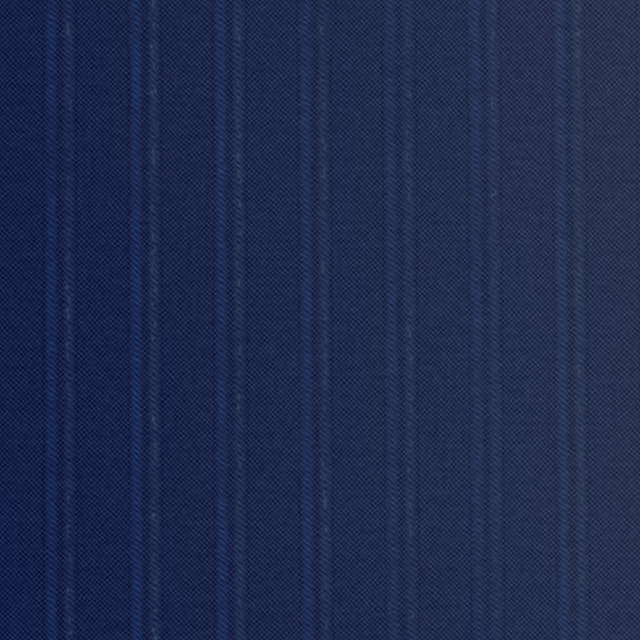
Reproduce this texture procedurally as a WebGL 1 fragment shader.

```glsl
precision highp float;
// Navy worsted suiting with faint paired pinstripes: a fine diamond weave,
// one blue and one flecked grey line per repeat, and soft uneven light.
// Lines are built from slanted stitches; thread tone comes from gradient noise.

uniform vec2 u_resolution;

#define REPEATS 7.52       // stripe pairs across the canvas
#define FIRST_PAIR 0.094   // centre of the leftmost pair
#define LINE_OFFSET 0.0137 // line centre from pair centre
#define LINE_HALF 0.0068   // half width of one line
#define SEAM_OFFSET 0.0262 // dark seam from pair centre
#define LEAN 0.010         // stripe drift, growing to the right
#define THREADS 122.0      // weave cells across
#define WEAVE_DEPTH 0.056
#define STITCH_ROWS 112.0  // stitches along a line
#define STITCH_DEPTH 0.044
#define WEAR 0.011         // uneven yarn tone
#define GRAIN 0.030        // tone change from thread to thread

const float TAU = 6.2831853;
const vec3 SHADE_NAVY = vec3(0.070, 0.110, 0.272);
const vec3 LIT_NAVY = vec3(0.172, 0.211, 0.320);
const vec3 BLUE_YARN = vec3(0.010, 0.029, 0.046);
const vec3 GREY_YARN = vec3(0.018, 0.032, 0.025);
const vec3 PALE_FLECK = vec3(0.130, 0.140, 0.090);

float hash(vec2 p) {
  return fract(sin(dot(p, vec2(127.1, 311.7))) * 43758.55);
}

vec2 gradient(vec2 cell) {
  float angle = TAU * hash(cell);
  return vec2(cos(angle), sin(angle));
}

float gradientNoise(vec2 p) {
  vec2 i = floor(p), f = fract(p);
  vec2 s = f * f * f * (f * (f * 6.0 - 15.0) + 10.0);
  vec2 e = vec2(1.0, 0.0);
  float low = mix(dot(gradient(i), f), dot(gradient(i + e), f - e), s.x);
  float high = mix(dot(gradient(i + e.yx), f - e.yx),
                   dot(gradient(i + e.xx), f - e.xx), s.x);
  return mix(low, high, s.y);
}

// Soft band of the given half width around zero
float band(float x, float halfWidth, float soft) {
  return 1.0 - smoothstep(halfWidth - soft, halfWidth + soft, abs(x));
}

// Diamond weave: two crossing diagonals, the falling one slightly stronger
float weave(vec2 uv) {
  vec2 slack = vec2(gradientNoise(uv * 41.0), gradientNoise(uv * 37.0 + 40.0));
  vec2 p = TAU * (uv * THREADS + 0.35 * slack);
  float diamonds = 0.55 * cos(p.x + p.y) + 0.45 * cos(p.x - p.y);
  return diamonds * (1.0 + gradientNoise(uv * THREADS * 0.6));
}

void main() {
  float side = min(u_resolution.x, u_resolution.y);
  vec2 uv = gl_FragCoord.xy / side;
  float soft = max(0.0030, 1.0 / side);
  float detail = smoothstep(2.0, 3.5, side / THREADS); // fades unresolved threads

  // Light rises toward the upper right
  float light = 0.10 + 0.77 * uv.x + 0.14 * (uv.y - 0.25)
              + 0.07 * gradientNoise(uv * 2.3 + 5.0);
  vec3 color = mix(SHADE_NAVY, LIT_NAVY, clamp(light, 0.0, 1.15));

  // Fold into stripe pairs
  float x = uv.x - LEAN * uv.x * (0.5 - uv.y) - FIRST_PAIR;
  float pair = floor(x * REPEATS + 0.5);
  float local = x - pair / REPEATS;
  local += 0.0016 * gradientNoise(vec2(pair * 7.3, uv.y * 45.0));
  float blueLine = band(local + LINE_OFFSET, LINE_HALF, soft);
  float greyLine = band(local - LINE_OFFSET, LINE_HALF, soft);
  float lines = max(blueLine, greyLine);

  // Slanted stitches replace the ground weave inside the lines
  float across = local + (local < 0.0 ? LINE_OFFSET : -LINE_OFFSET);
  float slant = uv.y * STITCH_ROWS + across * STITCH_ROWS * 0.8
              + 0.25 * gradientNoise(vec2(pair * 3.1 + across * 90.0, uv.y * 60.0));
  float stitch = cos(TAU * slant) * (0.75 + 0.45 * cos(TAU * across * 130.0));
  stitch *= 0.9 + 0.9 * gradientNoise(vec2(local * 150.0, uv.y * 55.0) + pair * 9.7);
  color += detail * mix(WEAVE_DEPTH * weave(uv), STITCH_DEPTH * stitch, 0.85 * lines);

  // Yarn tone: weft bars, faint warp streaks and single-thread grain
  float yarns = 1.3 * gradientNoise(uv * vec2(14.0, 150.0) + 60.0)
              + 0.6 * gradientNoise(uv * vec2(170.0, 14.0));
  color += WEAR * yarns;
  color += GRAIN * detail * (gradientNoise(uv * THREADS * 1.15 + 20.0)
                           + 0.5 * gradientNoise(uv * THREADS * 0.55 + 90.0));

  // Coloured lines, fading with the light and worn along their length
  float worn = 0.75 + 0.4 * hash(vec2(pair, 3.0))
             + 0.5 * gradientNoise(vec2(pair * 5.7 + 0.3, uv.y * 5.0))
             + 0.5 * gradientNoise(vec2(pair * 2.9 + 0.6, uv.y * 38.0));
  float fade = mix(1.15, 0.65, clamp(uv.x, 0.0, 1.0));
  float broken = 1.0 + 0.55 * detail * stitch;
  color += worn * fade * broken * (blueLine * BLUE_YARN + greyLine * GREY_YARN);

  // Pale flecks scattered down the grey line
  vec2 fleckCell = vec2(pair, floor(slant));
  float chosen = smoothstep(0.5, 1.0, hash(fleckCell + 17.0));
  float sway = (hash(fleckCell + 31.0) - 0.5) * 0.006;
  float fleck = band(local - LINE_OFFSET - sway, 0.0018, 0.0015)
              * band(fract(slant) - 0.5, 0.24, 0.20);
  color += PALE_FLECK * fleck * chosen * worn * fade * detail;

  // Dark seams beside the pair and between its lines
  float seams = band(abs(local) - SEAM_OFFSET, 0.0014, 0.0014)
              + 0.5 * band(local, 0.0040, soft);
  color -= seams * vec3(0.016, 0.020, 0.026);

  gl_FragColor = vec4(clamp(color, 0.0, 1.0), 1.0);
}
```
